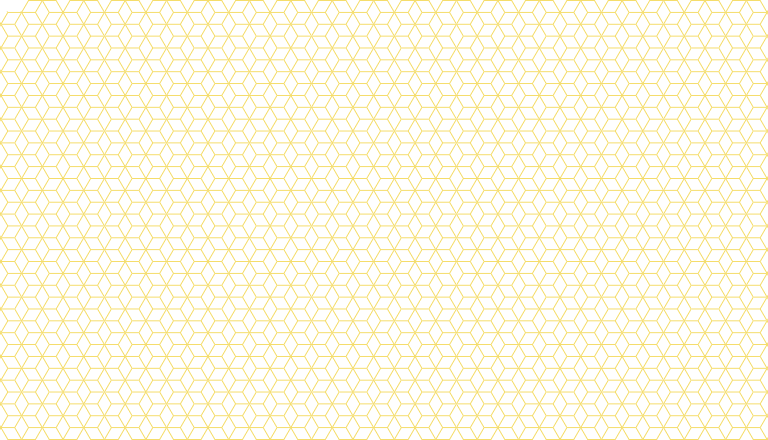
Write a Shadertoy shader that draws this pattern.

```glsl
#define COLUMNS 37.0      // hub columns across the canvas
#define ROWS 37.0         // hub rows down the canvas
#define MARGIN 0.0012     // empty border, fraction of the canvas
#define LINE_WIDTH 0.065  // in units of one rhombus edge
#define INK vec3(0.955, 0.85, 0.35)
#define PAPER vec3(1.0)

const float ROW_STEP = 0.8660254;
const vec2 HALF_CELL = vec2(1.5, ROW_STEP);

// Offset from the nearest hub of the staggered lattice
vec2 nearestHub(vec2 p) {
    vec2 cell = 2.0 * HALF_CELL;
    vec2 a = p - cell * round(p / cell);
    vec2 b = p - HALF_CELL - cell * round((p - HALF_CELL) / cell);
    return dot(a, a) < dot(b, b) ? a : b;
}

// Distance to a star of six unit spokes, folded into one 30 degree wedge
float starDistance(vec2 p) {
    const vec2 foldNormal = vec2(-0.5, 0.8660254);
    p = abs(p);
    p -= 2.0 * max(dot(p, foldNormal), 0.0) * foldNormal;
    return length(vec2(max(p.x - 1.0, 0.0), p.y));
}

// Share of a pixel covered by a line, exact also for hairlines
float lineCoverage(float dist, float width, float pixel) {
    float far = min(dist + 0.5 * width, 0.5 * pixel);
    float near = max(dist - 0.5 * width, -0.5 * pixel);
    return clamp((far - near) / pixel, 0.0, 1.0);
}

// Depth inside the open top left corner, bounded by two spokes
float cornerDepth(vec2 p) {
    vec2 fromHub = p - HALF_CELL;
    return min(-fromHub.y, dot(fromHub, vec2(-0.8660254, -0.5)));
}

void mainImage(out vec4 fragColor, in vec2 fragCoord) {
    // Lattice space: one unit per rhombus edge, y runs down
    vec2 uv = fragCoord / iResolution.xy;
    uv.y = 1.0 - uv.y;
    vec2 extent = vec2(COLUMNS, ROWS) * HALF_CELL;
    vec2 p = (uv - MARGIN) / (1.0 - 2.0 * MARGIN) * extent;
    float pixel = extent.y / iResolution.y;

    // Rhombus edges
    float ink = lineCoverage(starDistance(nearestHub(p)), LINE_WIDTH, pixel);

    // Clear the open corner
    float edge = 0.5 * LINE_WIDTH;
    ink *= 1.0 - smoothstep(edge, edge + pixel, cornerDepth(p));

    fragColor = vec4(mix(PAPER, INK, ink), 1.0);
}
```
